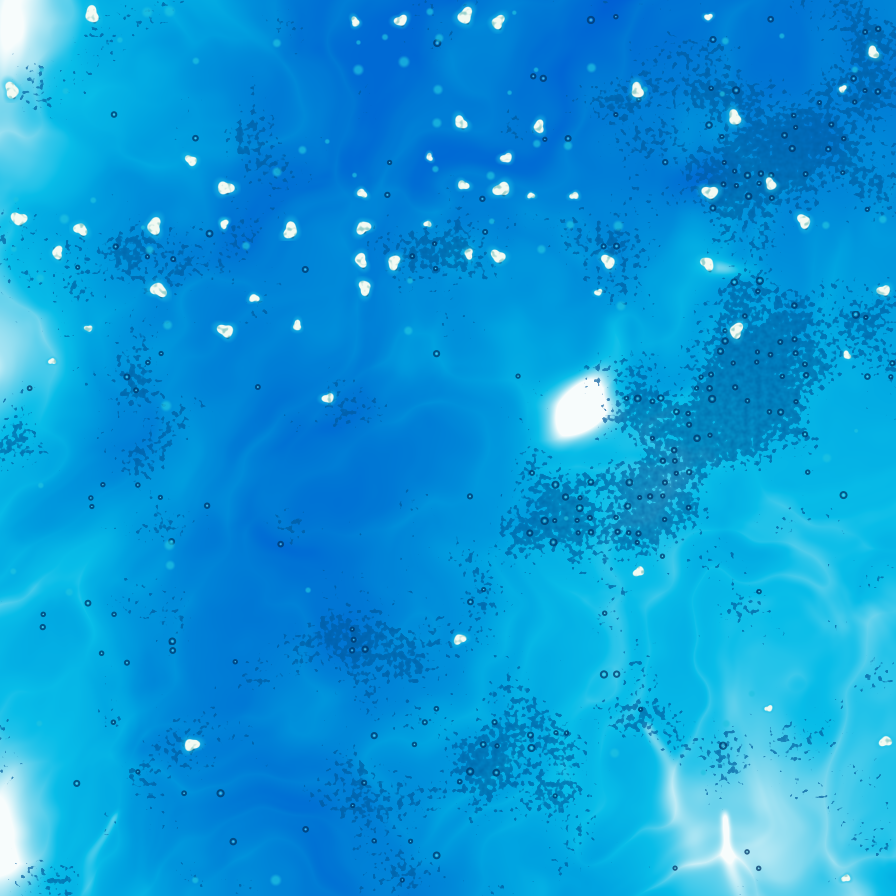
A WebGL 1 fragment shader for this texture:

```glsl
precision highp float;
// Blue ink clouds in water, strewn with pale grains, bubbles and dark silt.
// A warped noise field picks the tone from a colour ramp; silt is thresholded
// noise, and grains and bubbles are jittered one per grid cell.
uniform vec2 u_resolution;

vec2 hash2(vec2 p) {
  p = vec2(dot(p, vec2(127.1, 311.7)), dot(p, vec2(269.5, 183.3)));
  return fract(sin(p) * 43758.5);
}

float gradientDot(vec2 cell, vec2 f, vec2 corner) {
  float a = 6.2832 * hash2(cell + corner).x;
  return dot(vec2(cos(a), sin(a)), f - corner);
}

float noise(vec2 p) {
  vec2 i = floor(p), f = fract(p);
  vec2 u = f * f * f * (f * (f * 6.0 - 15.0) + 10.0);
  return mix(mix(gradientDot(i, f, vec2(0, 0)), gradientDot(i, f, vec2(1, 0)), u.x),
             mix(gradientDot(i, f, vec2(0, 1)), gradientDot(i, f, vec2(1, 1)), u.x), u.y);
}

float fbm(vec2 p) {
  float sum = 0.0, amp = 1.0;
  for (int i = 0; i < 4; i++) {
    sum += amp * noise(p);
    p = mat2(1.6, 1.2, -1.2, 1.6) * p + 7.3;
    amp *= 0.45;
  }
  return sum;
}

vec2 rotate(vec2 p, float a) {
  return vec2(cos(a) * p.x + sin(a) * p.y, cos(a) * p.y - sin(a) * p.x);
}

// Soft elliptical cloud
float haze(vec2 p, vec2 centre, vec2 radii, float angle) {
  vec2 d = rotate(p - centre, angle) / radii;
  return exp(-dot(d, d));
}

// One jittered point per cell: offset to it, then two random values
vec4 scatter(vec2 p, float count, float seed) {
  vec2 cell = floor(p * count);
  vec2 jitter = 0.3 + 0.4 * hash2(cell + seed);
  return vec4(p - (cell + jitter) / count, hash2(cell + seed + 41.7));
}

float siltDensity(vec2 p) {
  float region = haze(p, vec2(0.80, 0.53), vec2(0.25, 0.09), 0.6);
  region = max(region, 0.62 * haze(p, vec2(0.86, 0.84), vec2(0.22, 0.17), 0.0));
  region = max(region, 0.58 * haze(p, vec2(0.53, 0.14), vec2(0.13, 0.18), 0.0));
  region = max(region, 0.35 * haze(p, vec2(0.12, 0.63), vec2(0.13, 0.08), 0.0));
  return region + noise(p * 9.0 + 3.0) + 0.5 * noise(p * 23.0) - 0.55;
}

vec3 inkRamp(float t) {
  t *= 5.0;
  vec3 c = mix(vec3(0.0, 0.36, 0.83), vec3(0.0, 0.46, 0.83), clamp(t, 0.0, 1.0));
  c = mix(c, vec3(0.0, 0.54, 0.85), clamp(t - 1.0, 0.0, 1.0));
  c = mix(c, vec3(0.0, 0.64, 0.88), clamp(t - 2.0, 0.0, 1.0));
  c = mix(c, vec3(0.03, 0.74, 0.91), clamp(t - 3.0, 0.0, 1.0));
  c = mix(c, vec3(0.48, 0.84, 0.93), clamp(t - 4.0, 0.0, 1.0));
  return mix(c, vec3(0.97, 0.99, 0.99), clamp(t - 5.0, 0.0, 1.0));
}

void main() {
  vec2 p = gl_FragCoord.xy / u_resolution;

  // Ink: a deep curved channel between paler banks, drawn out into wisps
  vec2 warp = vec2(fbm(p * 3.0), fbm(p * 3.0 + 19.0));
  vec2 q = p + 0.07 * warp;
  float side = q.x - 0.31 - 0.36 * (q.y - 0.5) * (q.y - 0.5);
  float tone = 0.21 + 0.57 * smoothstep(0.0, 0.36, -side);
  tone += 0.56 * smoothstep(-0.05, 0.48, side) * smoothstep(1.05, 0.4, q.y);
  vec2 stream = rotate(p, 1.0) * vec2(2.2, 6.0) + 1.3 * warp;
  tone += 0.24 * fbm(stream);
  tone += 0.1 * pow(max(0.0, 1.0 - 3.0 * abs(noise(stream * 1.4 + 5.0))), 2.0);
  tone += 0.3 * haze(q, vec2(0.0, 0.62), vec2(0.14, 0.07), 0.2);
  tone += 0.35 * haze(q, vec2(0.0, 0.98), vec2(0.07, 0.09), 0.0);
  tone += 0.5 * haze(q, vec2(-0.01, 0.05), vec2(0.04, 0.1), 0.0);
  tone += 0.28 * haze(q, vec2(0.83, 0.05), vec2(0.11, 0.14), 0.4);
  tone -= 0.35 * haze(p, vec2(0.78, 0.80), vec2(0.04, 0.03), 0.0);

  // Bright glows with a thin tail
  tone += 0.8 * haze(q, vec2(0.64, 0.53), vec2(0.046, 0.035), 0.5);
  tone += 0.35 * haze(q, vec2(0.66, 0.57), vec2(0.06, 0.02), 1.0);
  tone += 0.4 * haze(p, vec2(0.81, 0.70), vec2(0.025, 0.01), -0.1);

  // Pale trails sinking from settled grains
  for (int i = 0; i < 3; i++) {
    float n = float(i);
    vec2 d = p - vec2(0.13 + 0.6 * min(n, 1.0) + 0.07 * max(n - 1.0, 0.0), 0.095 + 0.1 * mod(n, 2.0));
    d.x += (n < 0.5 ? -0.3 : 0.25) * d.y + 0.03 * noise(p * 12.0);
    float width = 0.005 - 0.08 * min(d.y, 0.0);
    tone += 0.28 * exp(-d.x * d.x / (width * width)) * smoothstep(0.005, -0.01, d.y) * exp(d.y * 9.0);
  }
  vec3 color = inkRamp(tone);

  // Silt: grainy patches that break up into specks at their edges
  float grit = 0.75 * noise(p * 140.0) + 0.4 * noise(p * 260.0);
  float silt = smoothstep(0.0, 0.16, siltDensity(p) + grit);
  color = mix(color, vec3(0.0, 0.35, 0.61), silt * (0.55 + 0.3 * grit));

  // Bubbles: dark rings with a light core, thickest over silt
  vec4 b = scatter(p, 75.0, 3.0);
  float has = step(b.z, 0.02 + 0.25 * smoothstep(-0.1, 0.3, siltDensity(p - b.xy)));
  float r = 0.0018 + 0.0018 * b.w * b.w, dist = length(b.xy);
  color = mix(color, vec3(0.0, 0.22, 0.42), 0.75 * has * smoothstep(0.0018, 0.0004, abs(dist - r)));
  color = mix(color, vec3(0.4, 0.83, 0.9), 0.8 * has * smoothstep(r * 0.7, 0.0, dist));

  // Blurred turquoise flecks, gathered near the top
  vec4 f = scatter(p, 34.0, 11.0);
  vec2 at = p - f.xy;
  has = step(f.z, 0.02 + 0.1 * smoothstep(0.4, 0.9, at.y) + 0.4 * haze(at, vec2(0.48, 0.93), vec2(0.12, 0.08), 0.0));
  r = 0.003 + 0.005 * f.w;
  color = mix(color, vec3(0.12, 0.76, 0.88), 0.7 * has * smoothstep(r, r * 0.35, length(f.xy)));

  // White grains: uneven pebbles with a turquoise halo and a shaded flank
  vec4 g = scatter(p, 26.0, 29.0);
  at = p - g.xy;
  has = step(g.z, 0.03 + 0.17 * smoothstep(0.38, 0.8, at.y));
  float angle = atan(g.y, g.x);
  r = (0.0035 + 0.005 * g.w) * (1.0 + 0.18 * sin(2.0 * angle + 40.0 * g.z) + 0.12 * sin(3.0 * angle + 50.0 * g.w));
  dist = length(g.xy);
  color = mix(color, vec3(0.1, 0.75, 0.9), 0.5 * has * smoothstep(r * 1.9, r, dist));
  color = mix(color, vec3(0.05, 0.25, 0.4), 0.6 * has * step(0.6, g.w) * smoothstep(0.003, 0.0, length(g.xy + vec2(-0.3, 0.9) * r)));
  vec3 pebble = mix(vec3(0.95, 0.98, 0.95), vec3(0.6, 0.82, 0.8), smoothstep(0.0, 0.5, noise(p * 170.0)));
  color = mix(color, pebble, has * smoothstep(r + 0.0008, r - 0.0012, dist));

  gl_FragColor = vec4(color, 1.0);
}
```
